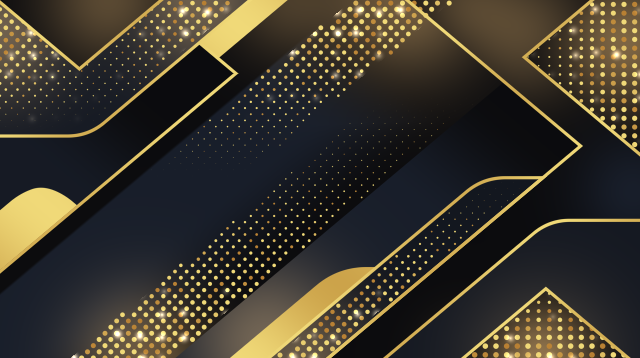
Reproduce this background procedurally as a Shadertoy shader.

```glsl
const vec2 CANVAS = vec2(7.68, 4.29);      // design units, y runs downward
const vec2 SLOPE = vec2(0.643, 0.766);     // normal of the 40 degree diagonals
const vec3 INK = vec3(0.045, 0.045, 0.054);
const vec3 NAVY = vec3(0.095, 0.118, 0.165);
const vec3 BRONZE = vec3(0.47, 0.37, 0.22);
const vec3 AMBER = vec3(0.72, 0.50, 0.20);
const vec3 GOLD_DEEP = vec3(0.80, 0.64, 0.29);
const vec3 GOLD_LIGHT = vec3(0.94, 0.85, 0.47);
const vec3 SPARK = vec3(1.0, 0.93, 0.78);
const vec2 FINE_PITCH = vec2(0.140, 0.074);
const vec2 WIDE_PITCH = vec2(0.128, 0.105);
const vec2 RIBBON_SHIFT = vec2(0.0, 0.035);
const float LINE_HALF = 0.019;
const float SPARK_CELL = 0.26;
const float SPARK_RADIUS = 0.10;

float hash(vec2 p) { return fract(sin(dot(p, vec2(41.3, 289.1))) * 4375.5); }

float roundMax(float x, float y, float k) {
    float h = max(k - abs(x - y), 0.0) / k;
    return max(x, y) + 0.25 * h * h * k;
}

float glow(vec2 p, vec2 centre, float radius) {
    vec2 q = (p - centre) / radius;
    return exp(-dot(q, q));
}

// Diagonal coordinates: x grows to the lower right, y to the upper right
vec2 diagonal(vec2 p) { return vec2(dot(p, SLOPE), dot(p, SLOPE * vec2(1, -1))); }

float edgeWidth() { return 0.65 * CANVAS.x / iResolution.x; }

void fill(inout vec3 col, vec3 paint, float d) {
    float w = edgeWidth();
    col = mix(col, paint, 1.0 - smoothstep(-w, w, d));
}

vec3 gold(vec2 p) {
    return mix(GOLD_DEEP, GOLD_LIGHT, 0.5 + 0.5 * sin(2.0 * diagonal(p).y - 1.63));
}

void stroke(inout vec3 col, vec2 p, float d) {
    vec3 paint = mix(GOLD_DEEP, GOLD_LIGHT, 0.6 + 0.4 * sin(2.6 * p.x + 1.2 * p.y));
    fill(col, paint, abs(d) - LINE_HALF);
}

vec2 dotCentre(vec2 p, vec2 pitch, float stagger) {
    float row = floor(p.y / pitch.y);
    float shift = stagger * 0.5 * mod(row, 2.0) * pitch.x;
    return vec2((floor((p.x - shift) / pitch.x) + 0.5) * pitch.x + shift, (row + 0.5) * pitch.y);
}

void drawDot(inout vec3 col, vec2 p, vec2 centre, float radius) {
    vec3 tint = mix(AMBER, GOLD_LIGHT, smoothstep(0.0, 0.6, hash(centre)));
    tint = mix(col, tint, smoothstep(0.0, 0.010, radius));
    fill(col, tint, length(p - centre) - radius);
}

// One jittered light per cell, some of them unlit
vec3 sparkles(vec2 p, float strength) {
    vec2 cell = floor(p / SPARK_CELL);
    vec2 jitter = 0.4 + 0.2 * vec2(hash(cell + 3.1), hash(cell + 7.7));
    float d = length(p - (cell + jitter) * SPARK_CELL);
    float lit = smoothstep(0.3, 0.7, hash(cell));
    return SPARK * 1.2 * strength * lit * pow(max(1.0 - d / SPARK_RADIUS, 0.0), 2.5);
}

void mainImage(out vec4 fragColor, in vec2 fragCoord) {
    vec2 p = fragCoord / iResolution.xy * CANVAS;
    p.y = CANVAS.y - p.y;
    vec2 g = diagonal(p);
    vec2 c = dotCentre(p, FINE_PITCH, 1.0);
    vec2 cg = diagonal(c);
    vec2 w = dotCentre(p, WIDE_PITCH, 0.0);

    // Right backdrop
    vec3 col = mix(INK, NAVY, glow(p, vec2(7.6, 2.3), 0.7));
    col += BRONZE * (0.6 * glow(p, vec2(6.3, 0.4), 0.8) + 0.4 * glow(p, vec2(5.5, 0.0), 0.6));
    col += BRONZE * 0.35 * glow(p, vec2(5.6, 4.3), 0.5);

    // Central panels, lower then upper
    float chevron = max(g.x - 5.82, g.y - 3.14);
    vec3 lower = mix(NAVY, INK, smoothstep(1.3, 2.9, g.y));
    lower += BRONZE * 0.75 * glow(p, vec2(3.2, 4.1), 0.95);
    fill(col, lower, chevron);
    vec3 upper = mix(NAVY, INK, max(smoothstep(3.5, 4.6, g.x), smoothstep(1.2, 2.4, g.y)));
    upper = mix(upper, INK, 1.0 - smoothstep(2.68, 2.72, g.x));
    upper += BRONZE * (0.85 * glow(p, vec2(4.9, 0.0), 0.95) + 0.45 * glow(p, vec2(3.4, 0.0), 0.7));
    upper += BRONZE * 0.8 * glow(p, vec2(1.7, 4.3), 0.8);
    fill(col, upper, max(chevron, g.x - 4.64));

    // Two dotted ribbons
    float size = 0.006 + 0.024 * smoothstep(1.9, 0.1, c.y);
    drawDot(col, p, c, size * smoothstep(2.25, 1.7, c.y) * step(abs(cg.x - 3.11), 0.39));
    vec2 rc = dotCentre(p - RIBBON_SHIFT, FINE_PITCH, 1.0) + RIBBON_SHIFT;
    size = 0.006 + 0.024 * smoothstep(1.7, 4.2, rc.y);
    size *= smoothstep(1.0, 1.7, rc.y) * step(abs(diagonal(rc).x - 4.22), 0.39);
    drawDot(col, p, rc, size);
    float lights = step(abs(g.x - 3.11), 0.39) * smoothstep(1.5, 0.4, p.y);
    lights += step(abs(g.x - 4.22), 0.39) * smoothstep(3.2, 4.0, p.y);
    col += sparkles(p, lights);

    // Gold tab and dotted tab on the chevron
    fill(col, gold(p), max(roundMax(3.2 - p.y, 5.06 - g.x, 0.22), g.x - 5.36));
    float tab = max(roundMax(2.13 - p.y, 5.36 - g.x, 0.17), g.x - 5.82);
    fill(col, mix(NAVY, INK, 0.4) + BRONZE * 0.7 * glow(p, vec2(3.6, 4.3), 0.8), tab);
    size = 0.030 * smoothstep(1.8, 4.3, c.y) * step(abs(cg.x - 5.59), 0.18);
    drawDot(col, p, c, size);
    col += sparkles(p, step(tab, -0.04) * smoothstep(3.3, 3.9, p.y));
    stroke(col, p, tab);
    stroke(col, p, chevron);

    // Left bar, panel and gold tab
    fill(col, gold(p), max(abs(g.x - 2.075) - 0.145, 1.146 - g.y));
    float panel = max(g.x - 2.494, g.y - 1.146);
    fill(col, mix(INK, NAVY, smoothstep(0.2, -1.2, g.y) * 0.8), panel);
    float leftTab = roundMax(roundMax(2.22 - p.y, 1.93 - g.x, 0.2), g.y + 1.29, 0.2);
    fill(col, gold(p), max(leftTab, g.x - 2.48));
    stroke(col, p, panel);

    // Upper left dotted panel with its notch
    float corner = roundMax(p.y - 1.63, g.x - 1.93, 0.16);
    float leftGlow = glow(p, vec2(0.0, 0.4), 0.75);
    float topGlow = glow(p, vec2(2.4, 0.0), 0.85);
    fill(col, mix(INK, NAVY, 0.75) + BRONZE * 0.75 * (leftGlow + topGlow), corner);
    float spread = max(glow(c, vec2(0.0, 0.4), 0.7), glow(c, vec2(2.5, 0.0), 0.9));
    size = 0.007 * smoothstep(1.6, 1.1, c.y) + 0.021 * spread;
    drawDot(col, p, c, size * step(cg.x, 1.86) * step(c.y, 1.55));
    col += sparkles(p, step(corner, -0.05) * max(leftGlow, topGlow));
    stroke(col, p, corner);
    float notch = max(g.x - 1.245, -0.02 - g.y);
    fill(col, INK + BRONZE * 0.65 * glow(p, vec2(1.3, 0.0), 0.8), notch);
    stroke(col, p, notch);

    // Lower right panel and its dotted peak
    float shelf = roundMax(2.64 - p.y, 6.26 - g.x, 0.16);
    fill(col, mix(NAVY, INK, 0.3) + BRONZE * 0.4 * glow(p, vec2(6.5, 4.3), 0.9), shelf);
    stroke(col, p, shelf);
    float peak = max(6.862 - g.x, g.y - 1.562);
    float peakGlow = glow(p, vec2(6.5, 4.3), 0.65);
    fill(col, INK + BRONZE * 1.1 * peakGlow, peak);
    drawDot(col, p, w, 0.033 * smoothstep(2.9, 4.2, w.y) * step(peak, 0.0));
    col += sparkles(p, step(peak, -0.03) * peakGlow);
    stroke(col, p, peak);

    // Dotted wedge on the right
    float wedge = max(4.57 - g.x, 3.52 - g.y);
    float wedgeGlow = glow(p, vec2(7.5, 0.5), 0.8);
    fill(col, INK + BRONZE * 0.95 * wedgeGlow, wedge);
    drawDot(col, p, w, (0.008 + 0.023 * smoothstep(6.3, 7.5, w.x)) * step(wedge, 0.0));
    col += sparkles(p, step(wedge, -0.03) * wedgeGlow);
    stroke(col, p, wedge);

    fragColor = vec4(clamp(col, 0.0, 1.0), 1.0);
}
```
